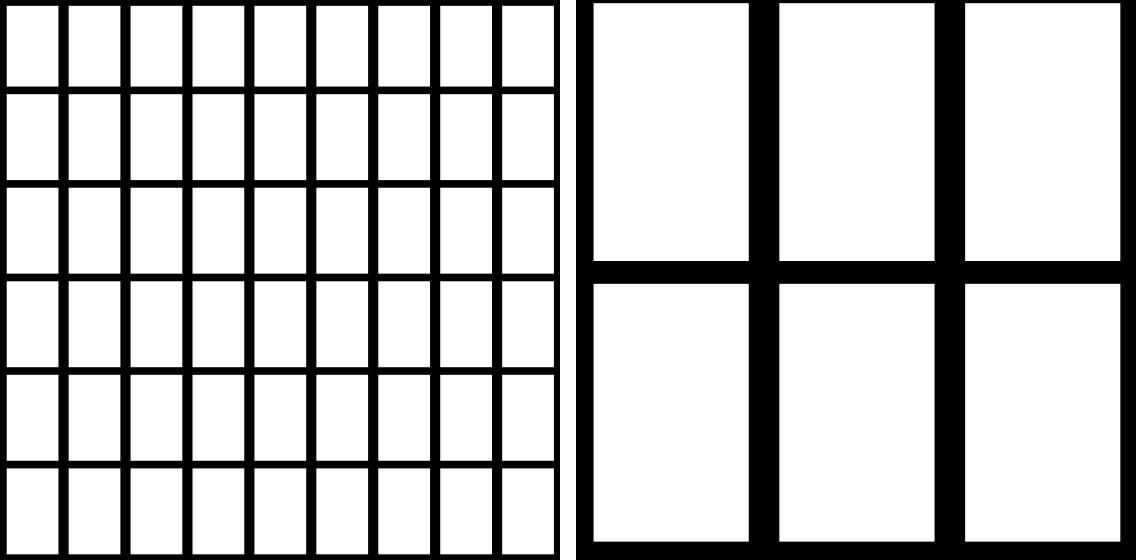
Left, the full canvas; right, a detail of the centre.
Reproduce this pattern procedurally as a WebGL 1 fragment shader.

```glsl
precision highp float;
// Black window grid: nine columns by six rows of tall white panes.
// Each axis measures the distance to its nearest repeating bar; an outer frame
// trims the border panes, and edges are smoothed over one pixel.

uniform vec2 u_resolution;

// All lengths are fractions of the canvas; x is across, y is up.
const vec2 PITCH = vec2(0.11059, 0.16706);      // spacing of bar centres
const vec2 FIRST_BAR = vec2(0.1135, 0.1704);    // centre of first inner bar
const vec2 BAR_WIDTH = vec2(0.0182, 0.0136);    // upright and level bars
const vec2 FRAME_LOW = vec2(0.0117, 0.0099);    // left and bottom border
const vec2 FRAME_HIGH = vec2(0.0099, 0.0104);   // right and top border
const vec3 PANE_COLOR = vec3(1.0);
const vec3 BAR_COLOR = vec3(0.004);

// Signed distance per axis from the edge of the nearest bar, positive in a pane.
vec2 barDistance(vec2 p) {
    vec2 fromCentre = abs(fract((p - FIRST_BAR) / PITCH + 0.5) - 0.5) * PITCH;
    return fromCentre - 0.5 * BAR_WIDTH;
}

// Signed distance per axis from the outer frame, positive inside it.
vec2 frameDistance(vec2 p) {
    return min(p - FRAME_LOW, 1.0 - FRAME_HIGH - p);
}

void main() {
    vec2 p = gl_FragCoord.xy / u_resolution;

    // Pane coverage on each axis, ramped over one pixel
    vec2 inside = min(barDistance(p), frameDistance(p));
    vec2 coverage = clamp(inside * u_resolution + 0.5, 0.0, 1.0);

    vec3 color = mix(BAR_COLOR, PANE_COLOR, coverage.x * coverage.y);
    gl_FragColor = vec4(color, 1.0);
}
```
